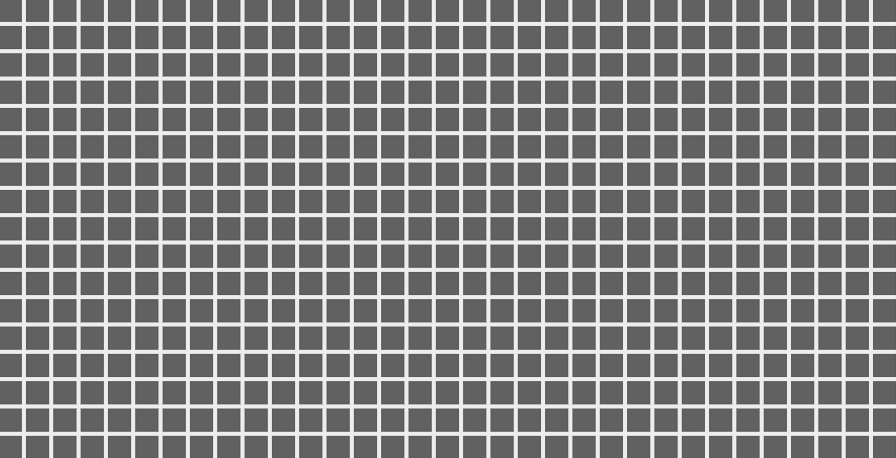
Write a Shadertoy shader that draws this pattern.

```glsl
// Draws a square grid of pale lines over grey tiles with slightly darker rims.

// Lengths are fractions of the canvas height.
const float PITCH = 0.05966;                      // spacing of the lines
const vec2 FIRST_LINE = vec2(0.0522, 0.0522);     // first line centres from the top left
const float LINE_WIDTH = 0.0090;
const float RIM_WIDTH = 0.0028;

const vec3 TILE_COLOR = vec3(0.38);
const vec3 RIM_COLOR = vec3(0.35);
const vec3 LINE_COLOR = vec3(0.93);

// Distance to the nearest grid line centre, in either direction.
float gridDistance(vec2 p) {
    vec2 fromLine = abs(fract((p - FIRST_LINE) / PITCH + 0.5) - 0.5) * PITCH;
    return min(fromLine.x, fromLine.y);
}

// Smooth coverage of a band around the lines.
float bandCoverage(float dist, float halfWidth, float pixel) {
    return 1.0 - smoothstep(-0.6 * pixel, 0.6 * pixel, dist - halfWidth);
}

void mainImage(out vec4 fragColor, in vec2 fragCoord) {
    float pixel = 1.0 / iResolution.y;
    vec2 p = vec2(fragCoord.x, iResolution.y - fragCoord.y) * pixel;
    float dist = gridDistance(p);

    // Tile, then its rim, then the line on top.
    float halfLine = 0.5 * LINE_WIDTH;
    vec3 color = mix(TILE_COLOR, RIM_COLOR, bandCoverage(dist, halfLine + RIM_WIDTH, pixel));
    color = mix(color, LINE_COLOR, bandCoverage(dist, halfLine, pixel));

    fragColor = vec4(color, 1.0);
}
```
